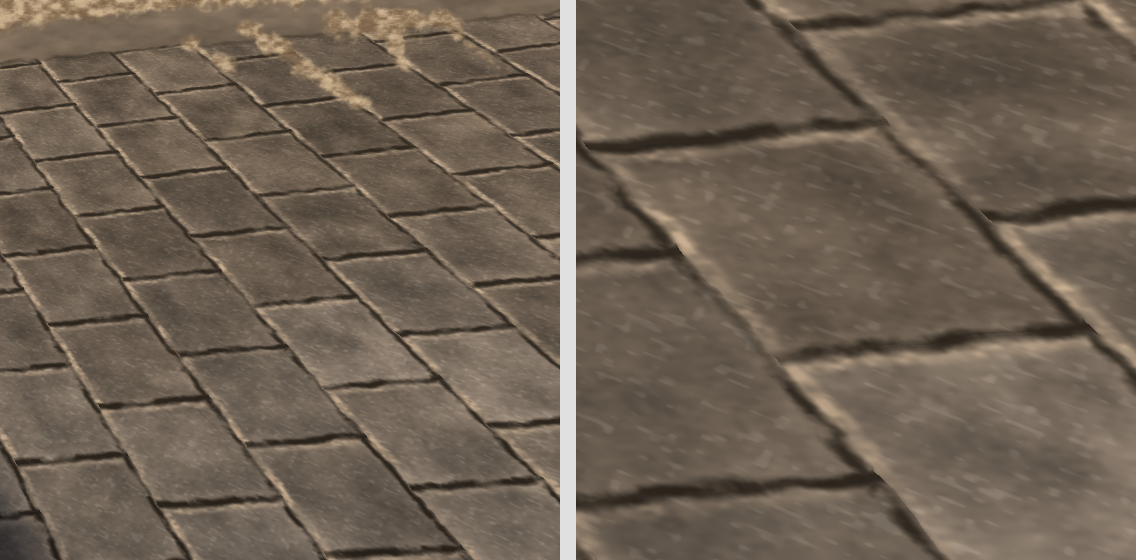
Left: the whole. Right: its middle third, enlarged.
This texture is drawn by a three.js fragment shader. Its source:

```glsl
// Staggered brick paving in perspective, with sandy joints, a far kerb and dry straw.
varying vec2 vUv;

// Ground plane: canvas position = (ORIGIN + COLUMN*s + COURSE*t) / (1 + dot(TILT, (s,t)))
const vec2 ORIGIN = vec2(0.1341, 0.6133);
const vec2 COLUMN = vec2(0.1587, 0.0098);
const vec2 COURSE = vec2(0.0681, -0.1522);
const vec2 TILT = vec2(-0.0126, -0.0763);
const vec2 ORIGIN_CELL = vec2(2.0, 1.5);

// Joint sizes in brick units
const float LONG_SHADOW = 0.050;
const float LONG_SAND = 0.055;
const float CROSS_SHADOW = 0.030;
const float CROSS_SAND = 0.080;
const float CROSS_SHIFT = 0.012;
const float EDGE_SOFT = 0.024;
const float WOBBLE = 0.060;

const vec3 BRICK_WARM = vec3(0.445, 0.385, 0.322);
const vec3 BRICK_GREY = vec3(0.475, 0.428, 0.380);
const vec3 SAND = vec3(0.70, 0.61, 0.51);
const vec3 SHADOW = vec3(0.150, 0.125, 0.095);
const vec3 KERB = vec3(0.470, 0.405, 0.335);
const vec3 STRAW_DARK = vec3(0.50, 0.40, 0.29);
const vec3 STRAW_LIGHT = vec3(0.86, 0.75, 0.60);

float hash(vec2 p) {
  return fract(sin(dot(p, vec2(127.1, 311.7))) * 43758.5453);
}

float noise(vec2 p) {
  vec2 i = floor(p), f = fract(p);
  f = f * f * (3.0 - 2.0 * f);
  return mix(mix(hash(i), hash(i + vec2(1.0, 0.0)), f.x),
             mix(hash(i + vec2(0.0, 1.0)), hash(i + 1.0), f.x), f.y);
}

float fbm(vec2 p) {
  float sum = 0.0, amp = 0.5;
  for (int i = 0; i < 4; i++) {
    sum += amp * noise(p);
    p = p * 2.03 + 17.3;
    amp *= 0.5;
  }
  return sum / 0.9375;
}

// Inverts the perspective: x counts columns, y counts bricks along a column
vec2 groundCoords(vec2 p) {
  vec2 a = COLUMN - TILT.x * p;
  vec2 b = COURSE - TILT.y * p;
  vec2 r = p - ORIGIN;
  float det = a.x * b.y - b.x * a.y;
  return ORIGIN_CELL + vec2(r.x * b.y - b.x * r.y, a.x * r.y - r.x * a.y) / det;
}

float band(float x, float lo, float hi) {
  return smoothstep(lo - EDGE_SOFT, lo + EDGE_SOFT, x)
       * (1.0 - smoothstep(hi - EDGE_SOFT, hi + EDGE_SOFT, x));
}

float segmentDist(vec2 p, vec2 a, vec2 b) {
  vec2 ab = b - a;
  return length(p - a - ab * clamp(dot(p - a, ab) / dot(ab, ab), 0.0, 1.0));
}

vec3 paving(vec2 p) {
  vec2 g = groundCoords(p);
  vec2 w = g + WOBBLE * (vec2(fbm(g * 8.0), fbm(g * 8.0 + 40.0)) - 0.5);
  w.y += CROSS_SHIFT;
  float column = floor(w.x);
  float along = w.y + 0.5 * mod(column + 1.0, 2.0);
  vec2 cell = vec2(column, floor(along));
  vec2 d = fract(vec2(w.x, along) + 0.5) - 0.5;

  // Brick face: tone per brick, mottling, grain and pale flecks
  float mottle = fbm(g * 3.5 + 9.0 * hash(cell)) - 0.5;
  float grain = noise(g * vec2(30.0, 38.0));
  float fleck = smoothstep(0.65, 0.95, noise(vec2(g.x + g.y, g.y - g.x) * vec2(18.0, 28.0)));
  vec3 col = mix(BRICK_GREY, BRICK_WARM, clamp(p.y * 1.2 + 0.4 * hash(cell + 5.0) - 0.2, 0.0, 1.0));
  col *= 0.87 + 0.22 * hash(cell + 2.0);
  col *= 0.95 + 0.55 * mottle + 0.12 * (grain - 0.5);
  col += 0.055 * fleck;
  float rim = max(smoothstep(0.16, 0.04, abs(d.x)), smoothstep(0.12, 0.04, abs(d.y)));
  col *= 1.0 + 0.10 * rim;

  // Joints: lit sand beside the broken shadow cast by each brick edge
  float patchy = smoothstep(0.30, 0.65, fbm(g * 5.0 + 60.0));
  float gaps = smoothstep(0.25, 0.55, fbm(g * 7.0 + 90.0));
  float sandLong = band(d.x, -0.010, LONG_SAND) * mix(0.25, 1.0, patchy);
  float sandCross = band(d.y, CROSS_SHADOW, CROSS_SAND) * mix(0.20, 0.65, patchy);
  float darkLong = band(d.x, -LONG_SHADOW * mix(0.7, 1.2, gaps), -0.008)
                 * mix(0.50, 1.0, gaps) * mix(1.0, 0.65, p.y);
  float darkCross = band(d.y, -CROSS_SHADOW * mix(0.5, 1.2, gaps), CROSS_SHADOW)
                  * mix(0.65, 1.0, gaps) * mix(1.0, 0.80, p.y);
  col = mix(col, SAND * (0.80 + 0.35 * grain), max(sandLong, sandCross));
  return mix(col, SHADOW, max(darkLong, darkCross));
}

void main() {
  vec2 p = vUv;
  vec3 col = paving(p);
  float rough = fbm(p * 38.0) - 0.5;

  // Far kerb
  float kerb = p.y - 0.889 - 0.090 * p.x + 0.012 * rough;
  vec3 kerbCol = KERB * (0.80 + 0.40 * fbm(p * vec2(20.0, 50.0)));
  col = mix(col, SHADOW, 0.35 * (1.0 - smoothstep(0.0, 0.007, abs(kerb))));
  col = mix(col, kerbCol, smoothstep(-0.003, 0.005, kerb));

  // Straw behind the kerb and in tufts along the far joints
  float tuft = segmentDist(p, vec2(0.44, 0.950), vec2(0.64, 0.820)) - 0.012;
  tuft = min(tuft, segmentDist(p, vec2(0.60, 0.955), vec2(0.80, 0.960)) - 0.020);
  tuft = min(tuft, segmentDist(p, vec2(0.34, 0.920), vec2(0.40, 0.890)) - 0.011);
  tuft = min(tuft, segmentDist(p, vec2(0.70, 0.950), vec2(0.72, 0.885)) - 0.012);
  tuft = min(tuft, segmentDist(p, vec2(0.80, 0.950), vec2(0.89, 0.880)) - 0.004);
  tuft = min(tuft, 0.950 + 0.092 * p.x - p.y) + 0.045 * rough;
  vec3 straw = mix(STRAW_DARK, STRAW_LIGHT, smoothstep(0.2, 0.8, fbm(p * vec2(60.0, 90.0))));
  col = mix(col, straw, 0.85 * (1.0 - smoothstep(-0.010, 0.010, tuft)));

  // Shade in the near left corner
  col *= mix(vec3(0.48, 0.50, 0.56), vec3(1.0), smoothstep(0.02, 0.24, p.x * 1.5 + p.y));
  gl_FragColor = vec4(col, 1.0);
}
```
